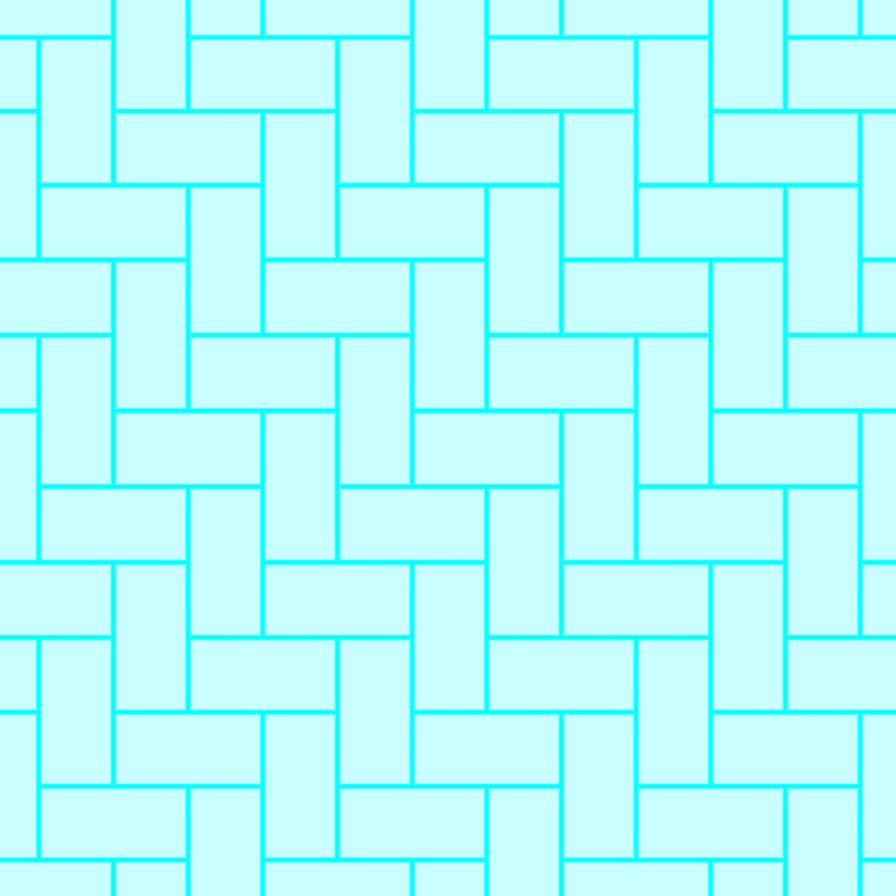
Give the GLSL for this pattern, as a WebGL 2 fragment shader.

```glsl
#version 300 es
precision highp float;
// Herringbone paving of pale 2x1 bricks parted by bright cyan joints.
// Each grid cell finds its part of a brick from (column + row) mod 4,
// then the distance to that brick's edge draws the joint.

#define CELLS 12.0                      // grid cells across and down
#define GRID_OFFSET vec2(0.52, 0.51)    // first joints from left and top, in cells
#define JOINT_WIDTH 0.066               // in cells
#define JOINT_SOFTNESS 0.018            // half width of the edge blur, in cells
#define ROW_DRIFT 0.03                  // slow unevenness of row heights, in cells
#define GRAIN 0.012                     // faint mottling of the brick tint
#define GRAIN_SCALE 256.0               // mottles across the canvas
#define BRICK_COLOR vec3(0.79, 1.0, 1.0)
#define JOINT_COLOR vec3(0.02, 1.0, 1.0)

uniform vec2 u_resolution;
out vec4 fragColor;

const float TAU = 6.2831853;

float hash(vec2 p) {
    vec3 q = fract(vec3(p.xyx) * 0.1031);
    q += dot(q, q.yzx + 33.33);
    return fract((q.x + q.y) * q.z);
}

float valueNoise(vec2 p) {
    vec2 cell = floor(p);
    vec2 t = smoothstep(0.0, 1.0, fract(p));
    float low = mix(hash(cell), hash(cell + vec2(1, 0)), t.x);
    float high = mix(hash(cell + vec2(0, 1)), hash(cell + vec2(1, 1)), t.x);
    return mix(low, high, t.y);
}

// Distance from p (in cells, y down) to the nearest edge of its brick.
float brickEdgeDistance(vec2 p) {
    vec2 cell = floor(p);
    vec2 local = p - cell;
    float part = mod(cell.x + cell.y, 4.0);

    // Parts 0 and 1: top and bottom of an upright brick.
    // Parts 2 and 3: left and right of a lying brick.
    bool upright = part < 1.5;
    vec2 size = upright ? vec2(1, 2) : vec2(2, 1);
    local += upright ? vec2(0, part) : vec2(part - 2.0, 0);

    vec2 inset = 0.5 * size - abs(local - 0.5 * size);
    return min(inset.x, inset.y);
}

void main() {
    vec2 uv = gl_FragCoord.xy / u_resolution;
    uv.y = 1.0 - uv.y;

    // Grid position with the slight drift of the rows
    vec2 p = uv * CELLS - GRID_OFFSET;
    p.y += ROW_DRIFT * sin(TAU * uv.y);

    // Joints, never sharper than a pixel
    float pixel = CELLS / min(u_resolution.x, u_resolution.y);
    float softness = max(JOINT_SOFTNESS, 0.7 * pixel);
    float halfWidth = 0.5 * JOINT_WIDTH;
    float joint = 1.0 - smoothstep(halfWidth - softness, halfWidth + softness,
                                   brickEdgeDistance(p));

    // Brick tint with faint mottling in red only
    vec3 brick = BRICK_COLOR;
    brick.r += GRAIN * (valueNoise(uv * GRAIN_SCALE) - 0.5);

    fragColor = vec4(mix(brick, JOINT_COLOR, joint), 1.0);
}
```
